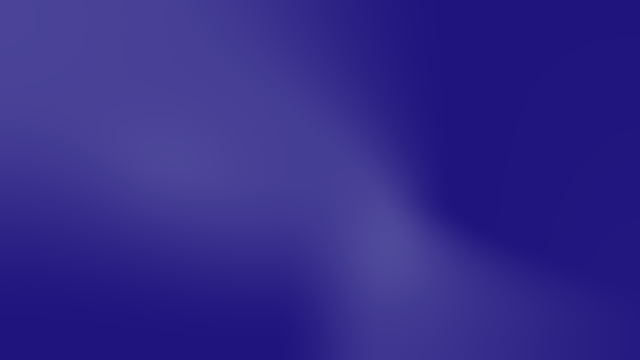
A Shadertoy shader for this background:

```glsl
// Soft indigo backdrop: a pale violet haze bending down between two deep blue shadows.

// Soft elliptical glow, 1 at its centre
float glow(vec2 p, vec2 centre, vec2 radius) {
    vec2 d = (p - centre) / radius;
    return exp(-dot(d, d));
}

// Amount of haze at p, where p spans 0 to 1 on both axes
float haze(vec2 p) {
    // Right shadow: a broad fade on top, tight at the middle, spread out below
    float inner = mix(0.60, 0.22, smoothstep(0.35, 1.10, p.y));
    float outer = 1.06 - 0.35 * smoothstep(0.10, 0.45, p.y);
    float rightFade = 1.0 - smoothstep(inner, outer, p.x);

    // Lower left shadow, closed off by the descending arm of the haze
    float across = smoothstep(0.0, 0.40, p.x);
    float rise = smoothstep(mix(0.08, 0.03, across), mix(0.75, 0.52, across), p.y);
    float leftFade = mix(rise, 1.0, smoothstep(0.43, 0.60, p.x));

    // Body of the haze with its brighter spots
    float body = 0.63 + 0.15 * smoothstep(0.0, 0.30, p.y);
    body += 0.16 * glow(p, vec2(0.26, 0.53), vec2(0.12, 0.17));
    body += 0.24 * glow(p, vec2(0.615, 0.32), vec2(0.085, 0.15));
    body += 0.10 * glow(p, vec2(0.0, 0.95), vec2(0.25, 0.35));

    // Faint lift in the lower right corner
    float lift = 0.08 * smoothstep(0.70, 1.0, p.x) * (1.0 - p.y);
    return body * rightFade * leftFade + lift;
}

void mainImage(out vec4 fragColor, in vec2 fragCoord) {
    vec2 p = fragCoord / iResolution.xy;
    vec3 deepIndigo = vec3(0.122, 0.078, 0.492);
    vec3 paleViolet = vec3(0.312, 0.288, 0.608);
    fragColor = vec4(mix(deepIndigo, paleViolet, haze(p)), 1.0);
}
```
